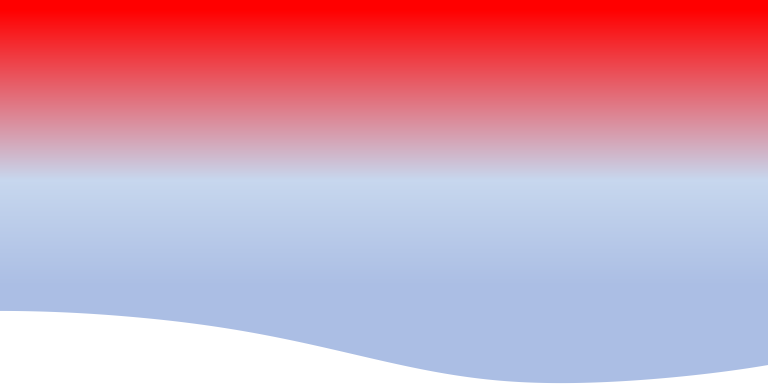
A Shadertoy shader for this background:

```glsl
// A red sky fading through pale blue to periwinkle above a white wave.
// The sky is a vertical gradient of linear stops; the wave is a cosine
// whose frequency drifts along x, with an antialiased edge.

#define RED_END 0.974      // height where the solid red ends
#define PALE_HEIGHT 0.531  // height of the palest blue
#define BLUE_START 0.258   // height below which the blue is flat
#define WAVE_MID 0.0963
#define WAVE_AMP 0.0940

const vec3 RED = vec3(1.0, 0.0, 0.0);
const vec3 PALE_BLUE = vec3(0.780, 0.843, 0.933);
const vec3 PERIWINKLE = vec3(0.671, 0.745, 0.894);
const vec3 WHITE = vec3(1.0);

// Linear ramp from 0 at a to 1 at b, clamped
float ramp(float a, float b, float v) {
    return clamp((v - a) / (b - a), 0.0, 1.0);
}

vec3 skyColor(float y) {
    vec3 lower = mix(PERIWINKLE, PALE_BLUE, ramp(BLUE_START, PALE_HEIGHT, y));
    return mix(lower, RED, ramp(PALE_HEIGHT, RED_END, y));
}

// Wave crest at the left edge, trough near three quarters of the width
float waveHeight(float x) {
    float frequency = 3.4 + 0.9 * smoothstep(0.2, 0.72, x)
                          - 0.11 * smoothstep(0.74, 1.0, x);
    return WAVE_MID + WAVE_AMP * cos(frequency * x);
}

void mainImage(out vec4 fragColor, in vec2 fragCoord) {
    vec2 uv = fragCoord / iResolution.xy;
    float pixel = 1.0 / iResolution.y;

    // Blend the wave over the sky across one pixel
    float above = uv.y - waveHeight(uv.x);
    float wave = 1.0 - ramp(-0.5 * pixel, 0.5 * pixel, above);

    fragColor = vec4(mix(skyColor(uv.y), WHITE, wave), 1.0);
}
```
